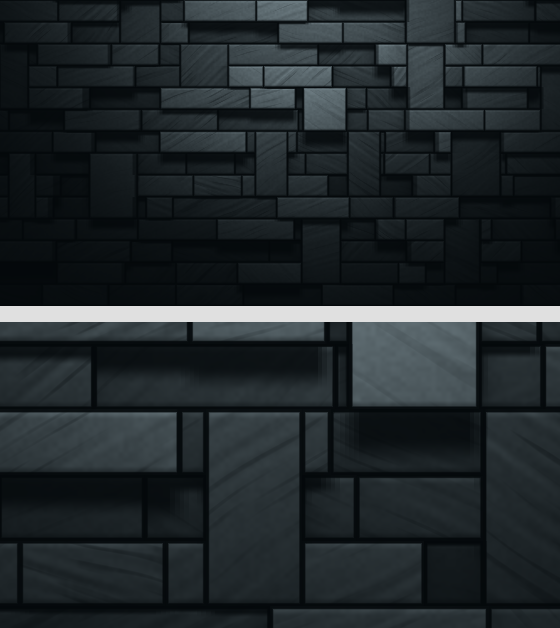
Top: the whole. Bottom: its middle third, enlarged.
Reproduce this texture procedurally as a WebGL 2 fragment shader.

```glsl
#version 300 es
precision highp float;
// Wall of dark, brushed blocks set at different depths and lit from above.
// Rows are split at jittered joints, with some tall blocks laid over them;
// neighbouring depths give the shadows, and stretched noise gives the scratches.

uniform vec2 u_resolution;
out vec4 fragColor;

const float ROWS = 14.0;                  // block rows in the canvas height
const float BLOCK_WIDTH = 3.1;            // mean width, in rows
const float JOINT_JITTER = 0.62;
const vec2 TALL_CELL = vec2(5.0, 4.0);    // grid that scatters tall blocks
const float TALL_CHANCE = 0.55;
const float GAP = 0.045;                  // half width of a joint, in rows
const float SHADOW_LENGTH = 1.15;
const float SCRATCH_STRENGTH = 0.85;
const vec2 LIGHT_POS = vec2(0.57, 0.94);  // in fractions of the canvas
const vec2 LIGHT_SPREAD = vec2(0.38, 0.58);
const vec3 DARK = vec3(0.014, 0.031, 0.040);
const vec3 LIT = vec3(0.335, 0.385, 0.405);

struct Block { vec2 lo; vec2 hi; float depth; float seed; };

float hash(vec2 p) {
    return fract(sin(dot(p, vec2(127.1, 311.7))) * 43758.5453);
}

float noise(vec2 p) {
    vec2 i = floor(p), f = fract(p);
    f = f * f * (3.0 - 2.0 * f);
    return mix(mix(hash(i), hash(i + vec2(1, 0)), f.x),
               mix(hash(i + vec2(0, 1)), hash(i + vec2(1, 1)), f.x), f.y);
}

float joint(float k, float row) {
    return k + JOINT_JITTER * (hash(vec2(k, row + 37.0)) - 0.5);
}

// Block that covers point p, in row units
Block blockAt(vec2 p) {
    // Plain row block
    float row = floor(p.y);
    float shift = 7.0 * hash(vec2(row, 5.3));
    float t = p.x / BLOCK_WIDTH + shift;
    float k = floor(t);
    if (t < joint(k, row)) k -= 1.0;
    else if (t >= joint(k + 1.0, row)) k += 1.0;
    vec2 lo = vec2((joint(k, row) - shift) * BLOCK_WIDTH, row);
    vec2 hi = vec2((joint(k + 1.0, row) - shift) * BLOCK_WIDTH, row + 1.0);
    float seed = hash(vec2(k + 11.0, row + 3.0));

    // Tall block of this cell, which replaces or clips the row block
    float band = floor(p.y / TALL_CELL.y);
    float slide = TALL_CELL.x * hash(vec2(band, 9.1));
    float column = floor((p.x + slide) / TALL_CELL.x);
    vec2 cell = vec2(column, band);
    if (hash(cell + 21.0) < TALL_CHANCE) {
        vec2 size = vec2(mix(1.2, 2.3, hash(cell + 4.0)), 2.0 + floor(2.0 * hash(cell + 6.0)));
        vec2 room = TALL_CELL - size;
        vec2 start = cell * TALL_CELL - vec2(slide, 0.0);
        start += vec2(room.x * hash(cell + 8.0), floor((room.y + 1.0) * hash(cell + 13.0)));
        vec2 end = start + size;
        if (p.y >= start.y && p.y < end.y) {
            if (p.x < start.x) hi.x = min(hi.x, start.x);
            else if (p.x >= end.x) lo.x = max(lo.x, end.x);
            else return Block(start, end, hash(cell + 17.0), hash(cell + 19.0));
        }
    }
    return Block(lo, hi, fract(seed * 57.31), seed);
}

// Diagonal brushed relief, around zero
float scratches(vec2 p, float seed) {
    float angle = mix(0.25, 0.85, fract(seed * 31.7)) * (fract(seed * 83.3) < 0.35 ? -1.0 : 1.0);
    float c = cos(angle), s = sin(angle);
    vec2 q = vec2(c * p.x + s * p.y, c * p.y - s * p.x);
    q.y += 0.22 * noise(q * 0.7 + seed * 40.0);
    vec2 g = q * vec2(0.55, 6.5) + seed * 90.0;
    float emboss = noise(g) - noise(g + vec2(0.0, 0.45));
    float groove = smoothstep(0.68, 0.92, noise(g * vec2(1.3, 1.7) + 31.0));
    return 0.45 * emboss - 0.32 * groove;
}

void main() {
    vec2 uv = gl_FragCoord.xy / u_resolution;
    vec2 p = gl_FragCoord.xy * ROWS / u_resolution.y;
    float px = ROWS / u_resolution.y;
    float middle = 0.5 * ROWS * u_resolution.x / u_resolution.y;
    Block b = blockAt(p);

    // Brushed face
    float wear = SCRATCH_STRENGTH * mix(0.25, 1.0, fract(b.seed * 19.7));
    float face = mix(0.5, 1.08, b.depth) * mix(0.8, 1.15, fract(b.seed * 7.9));
    vec2 local = (p - b.lo) / (b.hi - b.lo);
    face *= 1.0 + 0.3 * (local.x - 0.5) * (fract(b.seed * 43.0) - 0.5) + 0.12 * (local.y - 0.5);
    face *= 1.0 + wear * scratches(p, b.seed) + 0.1 * (noise(p * 13.0) - 0.5);

    // Bevel: bright upper rim, dim lower rim
    float top = b.hi.y - p.y, bottom = p.y - b.lo.y;
    face *= 1.0 + 0.32 * (1.0 - smoothstep(GAP, GAP + 0.11, top));
    face *= 1.0 - 0.3 * (1.0 - smoothstep(GAP, GAP + 0.1, bottom));

    // Side turned to the middle of the wall, and occlusion at both ends
    float left = p.x - b.lo.x, right = b.hi.x - p.x;
    float leftRise = b.depth - blockAt(vec2(b.lo.x - 0.02, p.y)).depth;
    float rightRise = b.depth - blockAt(vec2(b.hi.x + 0.02, p.y)).depth;
    bool onRight = 0.5 * (b.lo.x + b.hi.x) > middle;
    float sideWidth = 0.4 * max(onRight ? leftRise : rightRise, 0.0) * min(abs(p.x - middle) / 8.0, 1.0);
    face *= mix(0.5, 1.0, smoothstep(-px, px, (onRight ? left : right) - sideWidth));
    face *= 1.0 - 0.5 * max(-leftRise, 0.0) * exp(-left * 4.0);
    face *= 1.0 - 0.5 * max(-rightRise, 0.0) * exp(-right * 4.0);

    // Soft shadow of the blocks above
    float shadow = 0.0;
    for (int i = -2; i <= 2; i++) {
        float x = p.x + 0.07 * float(i);
        float reach = SHADOW_LENGTH * (blockAt(vec2(x, b.hi.y + 0.02)).depth - b.depth);
        shadow += 0.2 * (1.0 - smoothstep(0.45, 1.0, top / max(reach, 0.001)));
    }
    face *= 1.0 - 0.8 * shadow;

    // Joints, light pool and colour
    float edge = min(min(left, right), min(top, bottom));
    face *= mix(0.08, 1.0, smoothstep(GAP - px, GAP + px, edge));
    vec2 away = (uv - LIGHT_POS) / LIGHT_SPREAD;
    float light = 1.12 * exp(-dot(away, away)) + 0.035;
    fragColor = vec4(mix(DARK, LIT, clamp(face * light, 0.0, 1.25)), 1.0);
}
```
